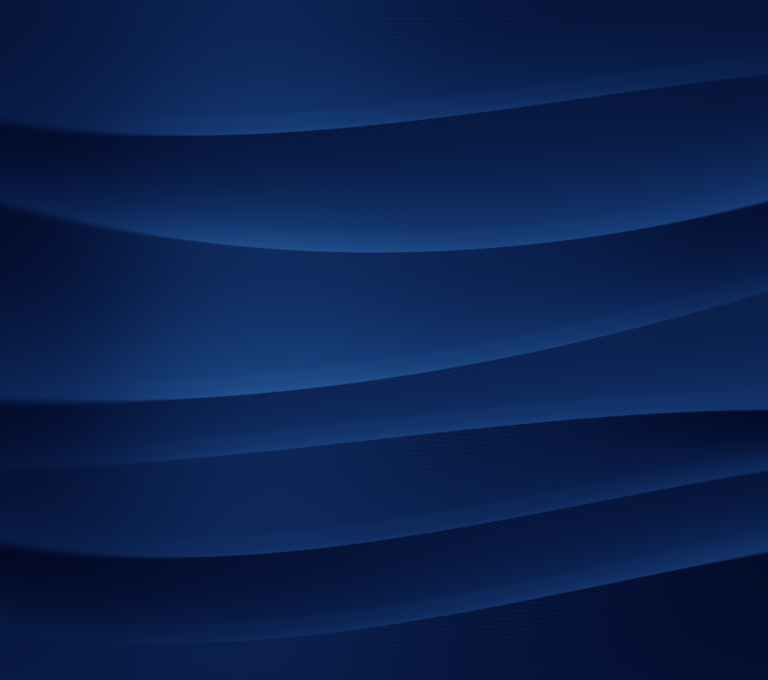
A WebGL 1 fragment shader for this background:

```glsl
precision highp float;
// Overlapping dark blue satin folds with glowing lower rims and fine hatching.
uniform vec2 u_resolution;

const float RIM_HEIGHT = 0.028;
const float HATCH_PITCH = 0.0066;

// Cubic through four heights spaced evenly from left to right.
float curve(float x, vec4 h) {
  float a = 3.0 * x, b = a - 1.0, c = a - 2.0, d = a - 3.0;
  return dot(h, vec4(-b * c * d / 6.0, a * c * d / 2.0,
                     -a * b * d / 2.0, a * b * c / 6.0));
}

// Smooth blend of four tones spaced evenly from left to right.
float blendTones(float x, vec4 tones) {
  vec4 offset = x - vec4(0.0, 1.0, 2.0, 3.0) / 3.0;
  vec4 weight = exp(-22.0 * offset * offset);
  return dot(tones, weight) / dot(weight, vec4(1.0));
}

// Navy to steel blue ramp.
vec3 blueRamp(float tone) {
  return vec3(tone * (0.26 + 0.5 * tone), tone,
              0.08 + tone * (1.95 - 1.4 * tone));
}

// Thin bent lines, strongest right of the centre.
float hatch(vec2 p, float bend) {
  float x = p.x - 0.33;
  float lines = sin(6.2832 * (p.y + bend * x * x) / HATCH_PITCH);
  return lines * smoothstep(0.32, 0.52, p.x) * (1.0 - smoothstep(0.68, 0.95, p.x));
}

// Tone of one fold between its upper and lower edges.
float foldTone(vec2 p, float upper, float lower, vec4 topTones, vec4 rimTones,
               float bend) {
  float depth = clamp((upper - p.y) / (upper - lower), 0.0, 1.0);
  float tone = mix(blendTones(p.x, topTones), blendTones(p.x, rimTones),
                   pow(depth, 1.8));
  float above = max(p.y - lower, 0.0);
  float lit = smoothstep(0.08, 0.4, p.x) * (1.0 - 0.6 * smoothstep(0.65, 1.0, p.x));
  float strip = 1.0 - smoothstep(RIM_HEIGHT - 0.003, RIM_HEIGHT + 0.003, above);
  tone += lit * (0.018 * strip + 0.035 * exp(-above / 0.004));
  return tone + 0.008 * hatch(p, bend) * (1.0 - 0.8 * depth);
}

// Coverage below an edge, blurred toward the left side.
float below(vec2 p, float edge) {
  float blur = mix(0.011, 0.0016, smoothstep(0.0, 0.28, p.x));
  blur = max(blur + 0.002 * smoothstep(0.85, 1.0, p.x), 0.8 / u_resolution.y);
  return smoothstep(-blur, blur, edge - p.y);
}

void main() {
  vec2 p = gl_FragCoord.xy / u_resolution;

  // Fold edges, from the top down.
  float e1 = curve(p.x, vec4(0.821, 0.803, 0.841, 0.891));
  float e2 = curve(p.x, vec4(0.701, 0.636, 0.638, 0.704));
  float e3 = curve(p.x, vec4(0.411, 0.421, 0.476, 0.572));
  float e4 = curve(p.x, vec4(0.311, 0.335, 0.375, 0.397));
  float e5 = curve(p.x, vec4(0.201, 0.185, 0.238, 0.308));
  float e6 = curve(p.x, vec4(0.076, 0.059, 0.113, 0.188));

  // Each fold lies behind the one above it.
  float tone = foldTone(p, 1.0, e1, vec4(0.075, 0.155, 0.085, 0.08),
                        vec4(0.10, 0.23, 0.16, 0.12), 0.0);
  tone = mix(tone, foldTone(p, e1, e2, vec4(0.04, 0.10, 0.10, 0.08),
                            vec4(0.11, 0.29, 0.23, 0.22), 1.0), below(p, e1));
  tone = mix(tone, foldTone(p, e2, e3, vec4(0.04, 0.18, 0.13, 0.06),
                            vec4(0.14, 0.30, 0.22, 0.15), 0.75), below(p, e2));
  tone = mix(tone, foldTone(p, e3, e4, vec4(0.04, 0.15, 0.14, 0.12),
                            vec4(0.08, 0.21, 0.20, 0.20), 0.6), below(p, e3));
  tone = mix(tone, foldTone(p, e4, e5, vec4(0.06, 0.16, 0.10, 0.035),
                            vec4(0.11, 0.17, 0.14, 0.17), 0.1), below(p, e4));
  tone = mix(tone, foldTone(p, e5, e6, vec4(0.03, 0.07, 0.09, 0.08),
                            vec4(0.10, 0.13, 0.16, 0.20), 0.7), below(p, e5));
  tone = mix(tone, foldTone(p, e6, -0.06, vec4(0.09, 0.13, 0.08, 0.045),
                            vec4(0.11, 0.11, 0.08, 0.07), 0.1), below(p, e6));

  gl_FragColor = vec4(blueRamp(tone), 1.0);
}
```
